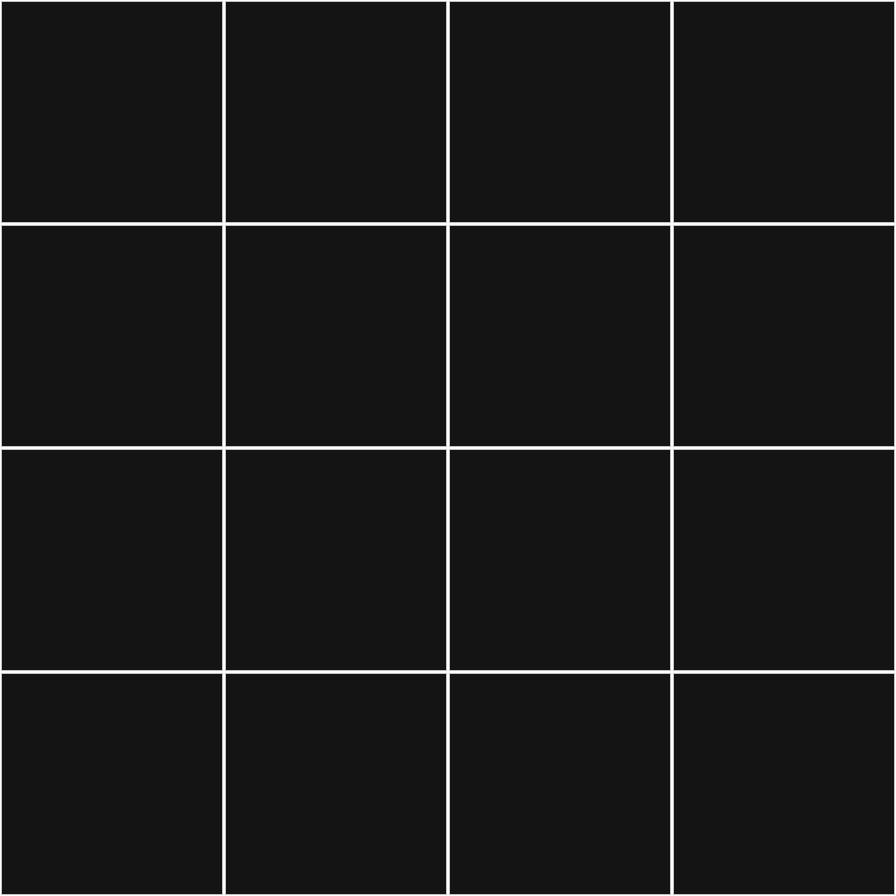
This pattern is drawn by a WebGL 1 fragment shader. Its source:

```glsl
precision highp float;
// Plain dark square tiles separated by a thin white grid, four by four.

uniform vec2 u_resolution;

#define REPEATS 4.0
#define LINE_WIDTH 0.0039
#define EDGE_SOFTNESS 0.75
#define TILE_COLOR vec3(0.08)
#define LINE_COLOR vec3(1.0)

// Distance to the nearest cell border on each axis, in canvas units
vec2 borderDistance(vec2 uv) {
    vec2 cell = fract(uv * REPEATS);
    return min(cell, 1.0 - cell) / REPEATS;
}

void main() {
    vec2 uv = gl_FragCoord.xy / u_resolution;
    vec2 soft = EDGE_SOFTNESS / u_resolution;
    vec2 halfWidth = vec2(0.5 * LINE_WIDTH);

    // Antialiased coverage of the vertical and horizontal lines
    vec2 coverage = 1.0 - smoothstep(halfWidth - soft, halfWidth + soft, borderDistance(uv));
    float grid = max(coverage.x, coverage.y);

    gl_FragColor = vec4(mix(TILE_COLOR, LINE_COLOR, grid), 1.0);
}
```
